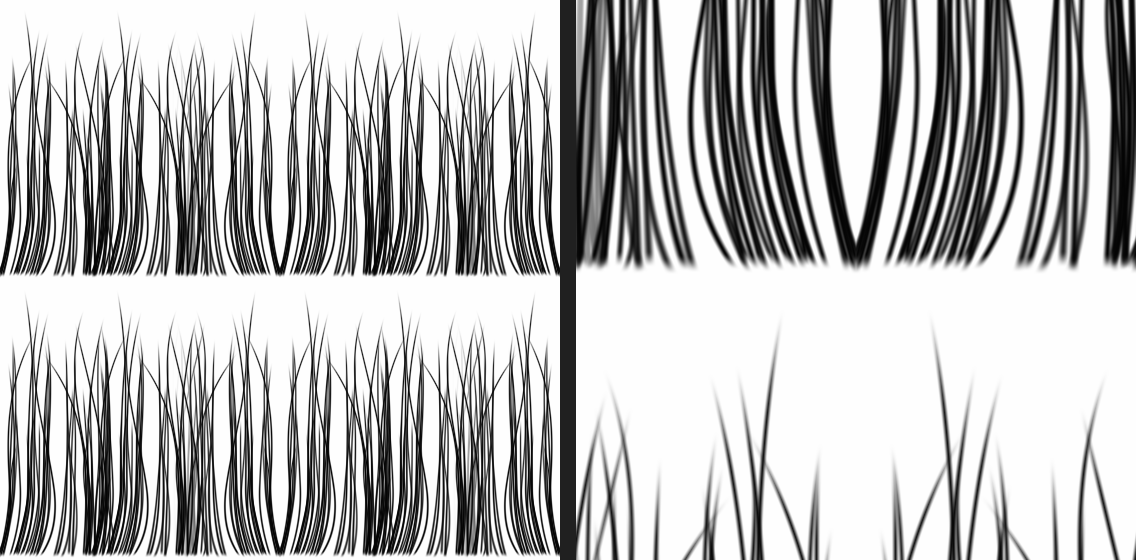
Left: the whole. Right: its middle third, enlarged.
A three.js fragment shader for this pattern:

```glsl
// Rows of inked grass: two by two tiles, each with three clumps of thin black blades.
varying vec2 vUv;

const float TILES = 2.0;            // repeats across and down
const vec3 PAPER = vec3(0.995);
const vec3 INK = vec3(0.015);
const float CLUMP_STEP = 0.331;     // offset of the second clump, in tiles
const float CLUMP_WIDTH = 0.46;
const float HALF_WIDTH = 0.0027;    // half width of a blade, in tiles
const float SOFTNESS = 0.003;       // edge blur, in tiles
const float BASE = 0.012;           // height of the roots
const int FINE_BLADES = 36;
const float COLUMNS = 6.0;          // fine blades gather in columns
const float FIRST_COLUMN = 0.052;
const float COLUMN_STEP = 0.0645;
const float FLARE = 0.045;          // sideways sweep of the roots
const float FLARE_HEIGHT = 0.26;

vec4 hash4(float n) {
  vec4 p = fract(n * vec4(0.1031, 0.1030, 0.0973, 0.1099));
  p += dot(p, p.wzxy + 33.33);
  return fract((p.xxyz + p.yzzw) * p.zywx);
}

// Cover of a blade whose x passes through four knots evenly spaced from root to tip.
float blade(vec2 p, vec4 knots, float root, float tip) {
  float span = tip - root;
  float t = (p.y - root) / span;
  if (t <= 0.0 || t >= 1.0) return 0.0;
  float s = 3.0 * t;
  float d1 = knots.y - knots.x;
  float d2 = knots.z - 2.0 * knots.y + knots.x;
  float d3 = knots.w - 3.0 * (knots.z - knots.y) - knots.x;
  float x = knots.x + s * (d1 + (s - 1.0) * (d2 / 2.0 + (s - 2.0) * d3 / 6.0));
  float slope = (d1 + (s - 0.5) * d2 + (0.5 * s * s - s + 1.0 / 3.0) * d3) * 3.0 / span;
  float dist = abs(p.x - x) / sqrt(1.0 + slope * slope);
  float width = HALF_WIDTH * mix(1.1, 0.6, t * t);
  float line = 1.0 - smoothstep(width - SOFTNESS, width + SOFTNESS, dist);
  float ends = smoothstep(0.0, 0.02, p.y - root) * (1.0 - smoothstep(0.86, 1.0, t));
  return line * ends;
}

// Paper left bare by the long blades that outline a clump.
float longBlades(vec2 p) {
  float bare = 1.0;
  bare *= 1.0 - blade(p, vec4(0.110, 0.112, 0.117, 0.087), BASE, 0.967);
  bare *= 1.0 - blade(p, vec4(0.095, 0.100, 0.108, 0.142), BASE, 0.900);
  bare *= 1.0 - blade(p, vec4(0.120, 0.122, 0.128, 0.174), BASE, 0.890);
  bare *= 1.0 - blade(p, vec4(0.055, 0.034, 0.039, 0.130), BASE, 0.823);
  bare *= 1.0 - blade(p, vec4(0.307, 0.307, 0.276, 0.148), BASE, 0.745);
  bare *= 1.0 - blade(p, vec4(0.312, 0.315, 0.271, 0.300), BASE, 0.896);
  bare *= 1.0 - blade(p, vec4(0.360, 0.378, 0.333, 0.268), BASE, 0.850);
  bare *= 1.0 - blade(p, vec4(0.330, 0.313, 0.323, 0.372), BASE, 0.870);
  bare *= 1.0 - blade(p, vec4(0.375, 0.390, 0.390, 0.359), BASE, 0.850);
  bare *= 1.0 - blade(p, vec4(0.190, 0.190, 0.140, 0.125), BASE, 0.800);
  return bare;
}

// Ink cover of one clump.
float clump(vec2 p) {
  if (p.x < -0.02 || p.x > CLUMP_WIDTH) return 0.0;

  // Roots sweep outward, most on the outer side.
  float low = max(0.0, 1.0 - p.y / FLARE_HEIGHT);
  p.x += low * low * (FLARE * (1.0 - smoothstep(0.12, 0.32, p.x)) + 0.008);

  float bare = longBlades(p);
  for (int i = 0; i < FINE_BLADES; i++) {
    float n = float(i);
    vec4 h = hash4(n + 7.0);
    vec4 g = hash4(n + 71.0);
    float column = FIRST_COLUMN + COLUMN_STEP * mod(n, COLUMNS);
    float offset = (h.x - 0.5) * 0.062;
    vec4 knots = column + offset * vec4(1.0, 0.9, 0.7, 0.5);
    knots += (vec4(h.z, h.w, g.x, g.y) - 0.5) * vec4(0.016, 0.018, 0.018, 0.04);
    float tip = mix(0.3, 0.84, h.y);
    float root = BASE + 0.012 * (g.z - 0.5);
    bare *= 1.0 - mix(0.65, 1.0, sqrt(g.w)) * blade(p, knots, root, tip);
  }
  return 1.0 - bare;
}

void main() {
  vec2 p = fract(vUv * TILES);

  // Two equal clumps and a mirrored one that fades where it meets the second.
  float mirrored = clump(vec2(1.0 - p.x, p.y)) * smoothstep(0.61, 0.76, p.x);
  float bare = (1.0 - clump(p)) * (1.0 - clump(p - vec2(CLUMP_STEP, 0.0))) * (1.0 - mirrored);

  gl_FragColor = vec4(mix(INK, PAPER, bare), 1.0);
}
```
